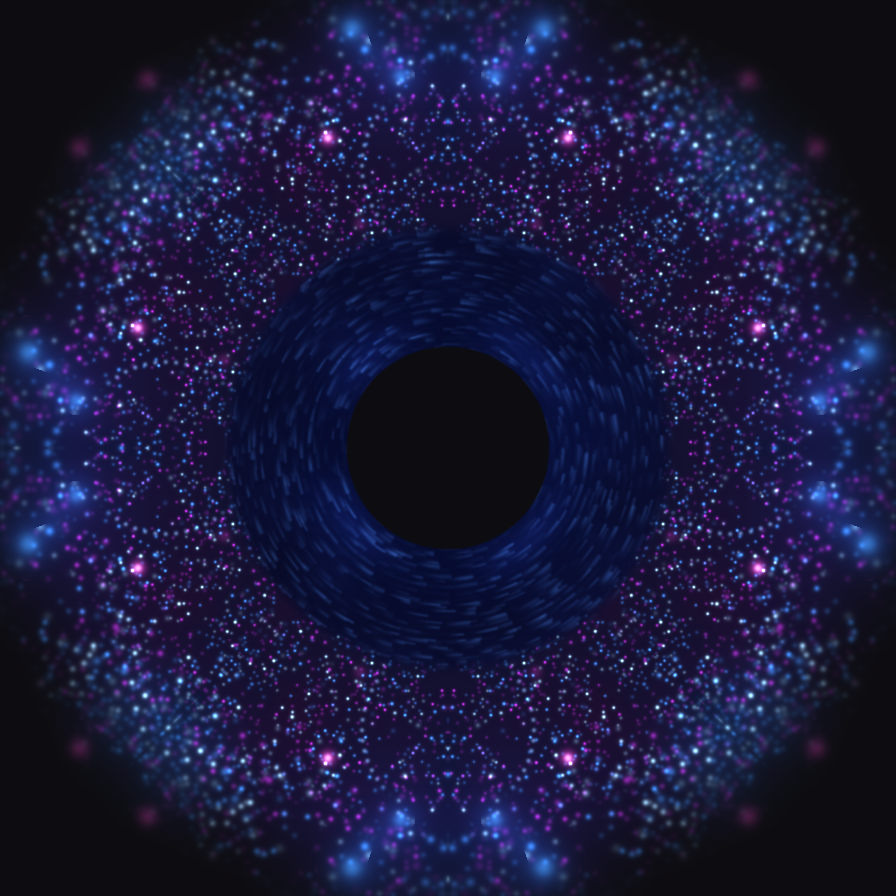
Reproduce this background procedurally as a three.js fragment shader.

```glsl
// A mirrored star field around a dark disc ringed by orbiting light streaks.
// Stars are jittered grid cells in a space folded eightfold; the streaks
// are dashes in polar lanes; soft gaussians add haze and bright clusters.
varying vec2 vUv;

const float TAU = 6.2831853;

float hash(vec2 p) {
  return fract(sin(dot(p, vec2(127.1, 311.7))) * 43758.5453);
}

float noise(vec2 p) {
  vec2 i = floor(p), f = fract(p);
  f = f * f * (3.0 - 2.0 * f);
  return mix(mix(hash(i), hash(i + vec2(1.0, 0.0)), f.x),
             mix(hash(i + vec2(0.0, 1.0)), hash(i + 1.0), f.x), f.y);
}

float glow(vec2 p, vec2 centre, float radius) {
  vec2 d = (p - centre) / radius;
  return exp(-dot(d, d));
}

// One layer of scattered stars, larger and softer away from the centre
vec3 starLayer(vec2 p, float cells, float density, float size) {
  vec3 light = vec3(0.0);
  for (int j = -1; j <= 1; j++) {
    for (int i = -1; i <= 1; i++) {
      vec2 cell = floor(p * cells) + vec2(float(i), float(j));
      vec2 star = (cell + vec2(hash(cell + cells), hash(cell + 41.3))) / cells;
      float lit = step(hash(cell + 17.7), density * (0.3 + 1.4 * noise(star * 22.0)));
      float power = 0.25 + 0.95 * pow(hash(cell + 73.1), 3.0);
      float radius = size * (0.8 + 0.8 * smoothstep(0.33, 0.52, length(star)));
      float hue = hash(cell + 5.9) + 0.6 * (noise(star * 15.0 + 9.0) - 0.5);
      vec3 tint = mix(vec3(0.18, 0.48, 0.80), vec3(0.52, 0.10, 0.55), smoothstep(0.52, 0.64, hue));
      tint = mix(tint, vec3(0.60, 0.85, 0.92), step(0.80, hash(cell + 29.0)));
      light += tint * lit * power * (glow(p, star, radius) + 0.12 * glow(p, star, radius * 1.8));
    }
  }
  return light;
}

// Short comet-like dashes following concentric lanes
float streaks(float r, float angle) {
  float light = 0.0;
  for (int k = 0; k < 4; k++) {
    float layer = float(k);
    float lanes = 94.0 + 19.0 * layer;
    float lane = floor(r * lanes);
    float count = floor(TAU * lane / lanes / 0.038);
    float along = angle / TAU * count + hash(vec2(lane, layer)) * 9.0;
    vec2 id = vec2(mod(floor(along), count), lane + 200.0 * layer);
    float f = fract(along);
    float span = 0.4 + 0.55 * hash(id + 3.0);
    float dash = smoothstep(0.0, span * 0.7, f) * (1.0 - smoothstep(span - 0.1, span, f));
    float across = (fract(r * lanes) - 0.5) * 4.0;
    light += dash * exp(-across * across) * pow(hash(id), 3.0);
  }
  return light;
}

void main() {
  vec2 p = vUv - 0.5;
  float r = length(p), angle = atan(p.y, p.x);
  vec2 q = vec2(max(abs(p.x), abs(p.y)), min(abs(p.x), abs(p.y)));

  // Purple and blue haze over a nearly black ground
  float cloud = noise(q * 13.0) * 0.6 + noise(q * 29.0) * 0.4;
  vec3 haze = mix(vec3(0.005, 0.02, 0.12), vec3(0.065, 0.005, 0.12), cloud);
  vec3 col = vec3(0.05, 0.047, 0.062) + haze * (1.0 - smoothstep(0.40, 0.55, r));

  // Blue clusters on the four sides and wide patches toward the diagonals
  float cluster = glow(q, vec2(0.415, 0.053), 0.022)
                + glow(q, vec2(0.440, 0.083), 0.022) * 0.6
                + glow(q, vec2(0.468, 0.107), 0.026);
  float patchGlow = glow(q, vec2(0.344, 0.300), 0.06);
  float innerGlow = glow(q, vec2(0.225, 0.175), 0.045);
  col += vec3(0.03, 0.13, 0.28) * cluster * 0.7;
  col += vec3(0.015, 0.06, 0.11) * patchGlow;
  col += vec3(0.01, 0.04, 0.12) * glow(q, vec2(0.45, 0.05), 0.10);

  // Fine stars near the ring, broad ones toward the rim
  vec3 stars = starLayer(q, 135.0, 0.42 + 0.4 * innerGlow, 0.0019)
             * 1.4 * (1.0 - smoothstep(0.36, 0.46, r));
  stars += starLayer(q, 95.0, 0.46 + 0.3 * patchGlow, 0.0023) * 1.15;
  stars += starLayer(q + 0.003, 62.0, 0.30 + 0.3 * cluster, 0.0032)
         * 0.8 * smoothstep(0.23, 0.34, r);
  col += stars * (1.0 - smoothstep(0.40, 0.55, r)) * (0.95 + 0.3 * cluster);

  // Individual bright stars
  vec3 pink = vec3(0.65, 0.13, 0.48);
  col += pink * glow(q, vec2(0.346, 0.134), 0.0085) + 0.6 * glow(q, vec2(0.346, 0.134), 0.004);
  col += pink * 0.32 * (glow(q, vec2(0.411, 0.335), 0.011) + glow(q, vec2(0.25, 0.098), 0.007));
  col += vec3(0.2, 0.5, 0.7) * 0.55 * (glow(q, vec2(0.415, 0.053), 0.008)
       + glow(q, vec2(0.468, 0.107), 0.011));

  // Curved chains of pale dots
  vec2 bow = q - vec2(0.315, 0.0);
  float bead = 0.5 + 0.5 * cos(atan(bow.y, bow.x) * 52.0);
  float chain = exp(-pow((length(bow) - 0.096) / 0.0025, 2.0)) * bead * bead;
  col += vec3(0.28, 0.40, 0.50) * chain * smoothstep(0.06, 0.085, q.y);

  // Blue ring with streaks, brighter beside the disc on the diagonals
  float rim = exp(-pow((r - 0.137) / 0.018, 2.0)) * pow(abs(sin(2.0 * angle)), 3.0);
  vec3 ring = mix(vec3(0.022, 0.042, 0.18), vec3(0.03, 0.038, 0.15), smoothstep(0.12, 0.25, r));
  ring += vec3(0.01, 0.02, 0.06) * noise(p * 16.0 + 30.0);
  ring += vec3(0.09, 0.17, 0.27) * streaks(r, angle) * (0.7 + 0.5 * rim);
  ring += vec3(0.02, 0.035, 0.10) * rim;
  col = mix(ring, col, smoothstep(0.236, 0.256, r));

  // Central disc
  col = mix(vec3(0.051, 0.047, 0.062), col, smoothstep(0.1115, 0.1145, r));
  gl_FragColor = vec4(col, 1.0);
}
```
